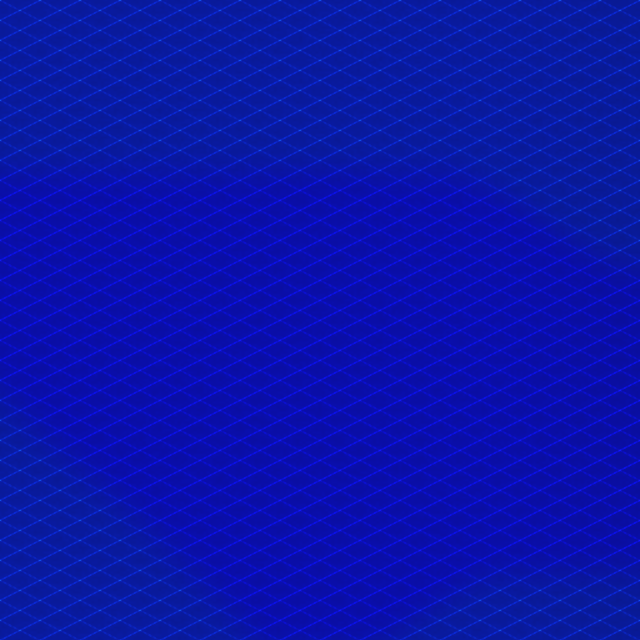
A WebGL 2 fragment shader for this pattern:

```glsl
#version 300 es
precision highp float;
// Blue rhombic lattice, 16 cells across and 32 down, from two families of beaded
// diagonals: rising ones bright, falling ones dimmer and dotted. A soft mask tints
// the top and the lower corners toward a greener, duller blue.
uniform vec2 u_resolution;
out vec4 fragColor;

float hash(vec2 p) {
  return fract(sin(dot(p, vec2(127.1, 311.7))) * 43758.5);
}

float valueNoise(vec2 p) {
  vec2 i = floor(p);
  vec2 f = p - i;
  f = f * f * (3.0 - 2.0 * f);
  float low = mix(hash(i), hash(i + vec2(1.0, 0.0)), f.x);
  float high = mix(hash(i + vec2(0.0, 1.0)), hash(i + 1.0), f.x);
  return mix(low, high, f.y);
}

// Coverage of the nearest whole-number line; 32 lines per canvas height.
float hairline(float coord, float halfWidth, float pixel) {
  float d = abs(fract(coord + 0.5) - 0.5) * 0.894 / 32.0;
  return 1.0 - smoothstep(max(halfWidth - 0.5 * pixel, 0.0), halfWidth + 0.5 * pixel, d);
}

// 1 in the tinted top band and lower corners, 0 in the vivid centre.
float edgeTint(vec2 p) {
  float top = p.y - 0.735 + 0.15 * smoothstep(0.68, 1.0, p.x);
  float left = 0.7 * (0.39 - 0.97 * p.x - p.y);
  float right = 0.11 * smoothstep(0.55, 0.8, p.x) - 0.01 - p.y;
  float field = max(top, max(left, right));
  field += 0.02 * (valueNoise(p * 6.0) - 0.5);
  return smoothstep(-0.045, 0.04, field);
}

void main() {
  vec2 p = gl_FragCoord.xy / u_resolution;
  float pixel = 1.0 / min(u_resolution.x, u_resolution.y);
  float tint = edgeTint(p);

  // Lattice coordinates: each family of diagonals lies on whole numbers.
  float height = p.y + 0.0006;
  float rising = (height - 0.5 * p.x) * 32.0;
  float falling = (height + 0.5 * p.x) * 32.0;

  // Faint cell shading along the rising strips, with a little uneven grain.
  float shade = 0.3 + 0.15 * cos(6.2832 * (rising - 0.1)) + 0.1 * cos(6.2832 * falling);
  shade += 0.5 * (valueNoise(p * vec2(200.0, 256.0)) - 0.5);
  vec3 vivid = mix(vec3(0.04, 0.055, 0.645), vec3(0.04, 0.06, 0.70), shade);
  vec3 dull = mix(vec3(0.035, 0.10, 0.60), vec3(0.04, 0.11, 0.66), shade);
  vec3 color = mix(vivid, dull, tint);
  color.b *= 1.0 - 0.04 * smoothstep(0.75, 1.0, p.x);

  // Eight beads to a cell; falling lines widen into dots midway between crossings.
  float bead = 0.5 + 0.5 * cos(6.2832 * p.x * 128.0);
  float midway = 0.5 - 0.5 * cos(6.2832 * p.x * 32.0);
  float risingLine = hairline(rising, 0.0013, pixel) * mix(0.5, 1.0, bead);
  float fallingLine = hairline(falling, 0.0011 + 0.0006 * midway, pixel) * mix(0.2, 0.62, bead);
  float crossing = hairline(rising, 0.0011, pixel) * hairline(falling, 0.0011, pixel);

  vec3 lineColor = mix(vec3(0.045, 0.065, 0.93), vec3(0.04, 0.16, 0.85), tint);
  color = mix(color, lineColor, max(risingLine, fallingLine));
  color += crossing * mix(vec3(0.02, 0.03, 0.05), vec3(0.02, 0.15, 0.08), tint);

  fragColor = vec4(color, 1.0);
}
```
